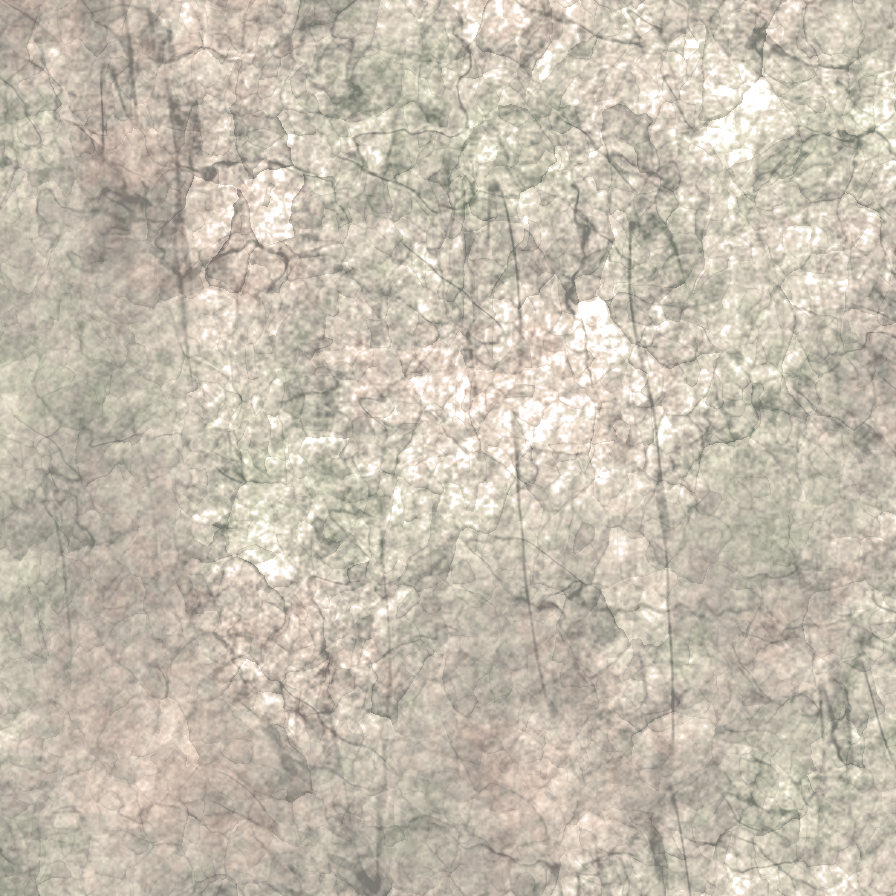
This texture is drawn by a Shadertoy shader. Its source:

```glsl
// Pale weathered cliff face: warped Voronoi facets and embossed noise form the
// broken stone, ridged noise draws cracks and steep faults, and broad noise
// lays hazy grey stains with faint pink and green tints over it.

const vec3 SHADOW_STONE = vec3(0.63, 0.61, 0.57);
const vec3 PALE_STONE = vec3(0.95, 0.90, 0.83);
const vec3 PINK_TINT = vec3(0.030, -0.012, -0.012);
const vec3 LICHEN_TINT = vec3(-0.022, 0.008, -0.020);

float hash(vec2 p) {
    return fract(sin(dot(p, vec2(127.1, 311.7))) * 43758.5453);
}

vec2 hash2(vec2 p) {
    return vec2(hash(p), hash(p + vec2(37.2, 17.9)));
}

float noise(vec2 p) {
    vec2 i = floor(p);
    vec2 f = fract(p);
    f = f * f * (3.0 - 2.0 * f);
    float low = mix(hash(i), hash(i + vec2(1, 0)), f.x);
    float high = mix(hash(i + vec2(0, 1)), hash(i + vec2(1, 1)), f.x);
    return mix(low, high, f.y);
}

// Fractal noise, centred on zero
float fbm(vec2 p, int octaves) {
    float sum = 0.0;
    float weight = 0.5;
    for (int i = 0; i < octaves; i++) {
        sum += weight * (noise(p) - 0.5);
        p = mat2(1.6, 1.2, -1.2, 1.6) * p + 11.3;
        weight *= 0.5;
    }
    return sum;
}

vec2 warp(vec2 p, float scale, float amount) {
    return p + amount * vec2(fbm(p * scale, 3), fbm(p * scale + 51.7, 3));
}

// Angular stone faces: x is the tone of the tilted face, y the joint darkness
vec2 facets(vec2 p, float jointWidth) {
    vec2 cell = floor(p);
    vec2 nearestId = cell;
    vec2 nearestOffset = vec2(0.0);
    float nearest = 9.0;
    float second = 9.0;
    for (int y = -1; y <= 1; y++) {
        for (int x = -1; x <= 1; x++) {
            vec2 id = cell + vec2(x, y);
            vec2 offset = p - id - hash2(id);
            float d = length(offset);
            if (d < nearest) {
                second = nearest;
                nearest = d;
                nearestId = id;
                nearestOffset = offset;
            } else {
                second = min(second, d);
            }
        }
    }
    vec2 tilt = hash2(nearestId + 5.3) - vec2(0.6, 0.2);
    float tone = hash(nearestId + 9.1) - 0.5 + dot(nearestOffset, tilt);
    float joint = 1.0 - smoothstep(0.0, jointWidth, second - nearest);
    return vec2(tone, joint * hash(nearestId + 2.7));
}

// Thin broken line where noise passes through zero
float crack(vec2 p, float width, float coverage) {
    float line = 1.0 - smoothstep(0.0, width, abs(fbm(p, 4)));
    float mask = smoothstep(1.0 - coverage, 1.25 - coverage, noise(p * 1.3 + 71.0));
    return line * mask;
}

// Brightness of slopes lit from the upper left
float relief(vec2 p, float scale, float reach) {
    vec2 toLight = reach * vec2(-0.6, 0.8);
    return fbm(p * scale, 4) - fbm((p + toLight) * scale, 4);
}

void mainImage(out vec4 fragColor, in vec2 fragCoord) {
    vec2 uv = fragCoord / iResolution.y;
    vec2 rock = warp(uv, 9.0, 0.06);
    rock = warp(rock, 45.0, 0.018);
    vec2 leaning = vec2(uv.x + 0.14 * uv.y, uv.y);
    vec2 slanted = mat2(0.8, 0.6, -0.6, 0.8) * uv;

    // Stone faces, relief and grain
    vec2 blocks = facets(rock * vec2(19.0, 15.0), 0.13);
    vec2 chips = facets(rock * vec2(50.0, 42.0) + 23.0, 0.22);
    float detail = 0.34 * blocks.x + 0.30 * chips.x;
    detail += 1.5 * relief(rock, 28.0, 0.008);
    detail += 0.9 * relief(uv, 75.0, 0.004);
    detail += 0.50 * (noise(uv * 175.0) - 0.5) + 0.42 * (noise(uv * 310.0 + 8.0) - 0.5);

    // Cracks, joints and long steep faults
    float dark = 0.45 * blocks.y + 0.30 * chips.y;
    dark += 0.60 * crack(rock * vec2(7.0, 9.0), 0.020, 0.55);
    dark += 0.50 * crack(slanted * vec2(7.0, 17.0) + 31.0, 0.026, 0.55);
    dark += 0.65 * crack(leaning * vec2(12.0, 1.8) + 4.0, 0.025, 0.55);

    // Broad stains, which also soften the detail, and weathering streaks
    float stain = fbm(uv * 4.0 + 3.7, 5);
    float patches = fbm(rock * 11.0 + 19.0, 4);
    float streaks = fbm(leaning * vec2(42.0, 4.0), 3) * smoothstep(0.2, 0.9, uv.y);
    float clarity = mix(0.65, 1.2, smoothstep(-0.18, 0.14, stain));
    float light = 0.61 + 1.15 * stain + 0.75 * patches + 0.45 * streaks;
    light += clarity * (detail - dark);
    light = clamp(light, -0.45, 1.4);

    // Stone colour, bleached highlights and mineral tints
    vec3 color = mix(SHADOW_STONE, PALE_STONE, light);
    color += vec3(0.0, 0.05, 0.13) * smoothstep(0.95, 1.3, light);
    float mineral = 2.6 * fbm(uv * 7.0 + 83.0, 4) + 1.6 * fbm(uv * 60.0, 3);
    color += PINK_TINT * clamp(mineral, 0.0, 1.0);
    color += LICHEN_TINT * clamp(-mineral, 0.0, 1.0);

    fragColor = vec4(clamp(color, 0.0, 1.0), 1.0);
}
```
